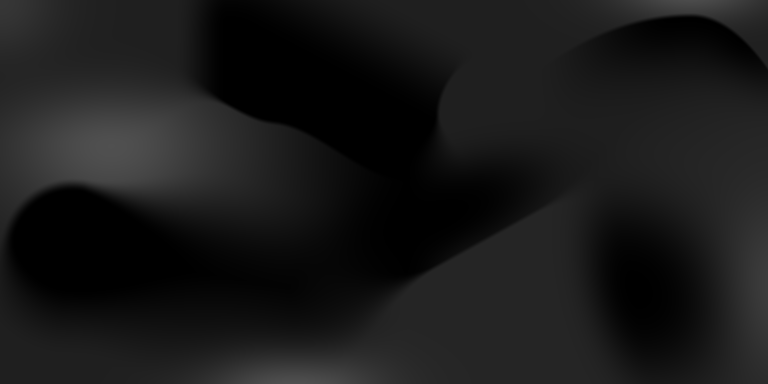
Write a Shadertoy shader that draws this background.

```glsl
// Dark satin folds: soft black hollows, crisp curved creases and dim grey glows.

// Tones
const float BASE = 0.122;
const float LOWER_SHEET = 0.145;
const vec3 TINT = vec3(1.0);

// Places, with x from 0 to 2 and y from 0 to 1
const vec2 UPPER_A = vec2(0.60, 0.84);
const vec2 UPPER_B = vec2(1.15, 0.55);
const vec2 HOLLOW_A = vec2(0.19, 0.345);
const vec2 HOLLOW_B = vec2(0.75, 0.25);
const vec2 CENTRE = vec2(1.15, 0.44);
const vec2 RIGHT_PIT = vec2(1.655, 0.245);
const float CREASE = 0.008;

// Elliptical falloff, 1 at the centre
float glow(vec2 p, vec2 centre, vec2 radii) {
    vec2 q = (p - centre) / radii;
    return exp(-dot(q, q));
}

// Distance to a segment in x, position along it in y
vec2 segment(vec2 p, vec2 a, vec2 b) {
    vec2 ab = b - a;
    float t = clamp(dot(p - a, ab) / dot(ab, ab), 0.0, 1.0);
    return vec2(length(p - a - ab * t), t);
}

// Coverage of the positive side of an edge
float cover(float d, float softness) {
    return smoothstep(-softness, softness, d);
}

// Upper fold with a black trough
float upperFold(vec2 p) {
    float trough = 1.0 - smoothstep(0.10, 0.34, segment(p, UPPER_A, UPPER_B).x);
    trough *= smoothstep(0.45, 0.59, p.x);
    return BASE * (1.0 - trough) + 0.09 * glow(p, vec2(0.0, 1.0), vec2(0.15));
}

// Glowing sheet on the left, beneath a wavy ridge
float leftSheet(vec2 p, float tone) {
    float ridge = 0.77 - 0.09 * smoothstep(0.47, 0.72, p.x)
                       - 0.15 * smoothstep(0.70, 1.06, p.x);
    float softness = mix(0.15, CREASE, smoothstep(0.30, 0.60, p.x));
    float sheet = BASE * (1.0 - smoothstep(0.60, 1.10, p.x));
    sheet += 0.19 * glow(p, vec2(0.29, 0.62), vec2(0.28, 0.20));
    return mix(tone, sheet, cover(ridge - p.y, softness));
}

// Sheet on the right with a curved left rim and a dark crest
float rightSheet(vec2 p, float tone) {
    float rise = max(p.y - 0.70, 0.0);
    float rim = 1.14 + 3.5 * rise * rise;
    float softness = CREASE + 0.08 * (1.0 - smoothstep(0.55, 0.70, p.y))
                            + 0.10 * smoothstep(0.80, 0.95, p.y);
    tone = mix(tone, BASE, cover(p.x - rim, softness));

    float x = p.x - 1.80;
    float crest = 0.96 - (x < 0.0 ? 0.9 : 3.5) * x * x;
    float depth = (crest - p.y) / 0.14;
    float shade = exp(-depth * depth) * smoothstep(1.38, 1.75, p.x);
    float light = 0.20 * glow(p, vec2(1.80, 1.03), vec2(0.20, 0.08));
    float inside = cover(crest - p.y, CREASE);
    return mix(tone + light, tone * (1.0 - shade), inside);
}

// Grey sheet rising from the bottom, with its right pit and side light
float lowerSheet(vec2 p, float tone) {
    float slope = 0.297 + 0.55 * (p.x - 1.12);
    float softness = CREASE + 0.15 * smoothstep(1.40, 1.75, p.x)
                            + 0.20 * (1.0 - smoothstep(0.75, 1.13, p.x));
    tone = mix(tone, LOWER_SHEET, cover(slope - p.y, softness));

    vec2 q = p - RIGHT_PIT;
    q.x += 0.2 * q.y;
    q /= vec2(q.x < 0.0 ? 0.12 : 0.23, 0.24);
    tone *= 1.0 - exp(-pow(dot(q, q), 1.4));
    return tone + 0.10 * glow(p, vec2(2.02, 0.25), vec2(0.14, 0.22));
}

// Black hollow at lower left: firm top, soft tail and underside
float leftHollow(vec2 p) {
    vec2 s = segment(p, HOLLOW_A, HOLLOW_B);
    float softness = 0.018 + 0.12 * smoothstep(0.20, 0.60, p.x)
                           + 0.09 * (1.0 - smoothstep(0.15, 0.40, p.y));
    return cover(mix(0.175, 0.11, s.y) - s.x, softness);
}

void mainImage(out vec4 fragColor, in vec2 fragCoord) {
    vec2 p = fragCoord / iResolution.xy * vec2(2.0, 1.0);

    // Folds from back to front
    float tone = leftSheet(p, upperFold(p));
    tone = rightSheet(p, tone);

    // Central shadow, slanting up to the right
    vec2 q = p - CENTRE;
    q.y -= 0.3 * q.x;
    q /= vec2(0.28, 0.13);
    tone *= 1.0 - exp(-pow(dot(q, q), 1.5));

    tone = lowerSheet(p, tone);
    tone *= 1.0 - leftHollow(p);
    tone += 0.20 * glow(p, vec2(0.76, -0.02), vec2(0.22, 0.10));

    fragColor = vec4(TINT * tone, 1.0);
}
```
